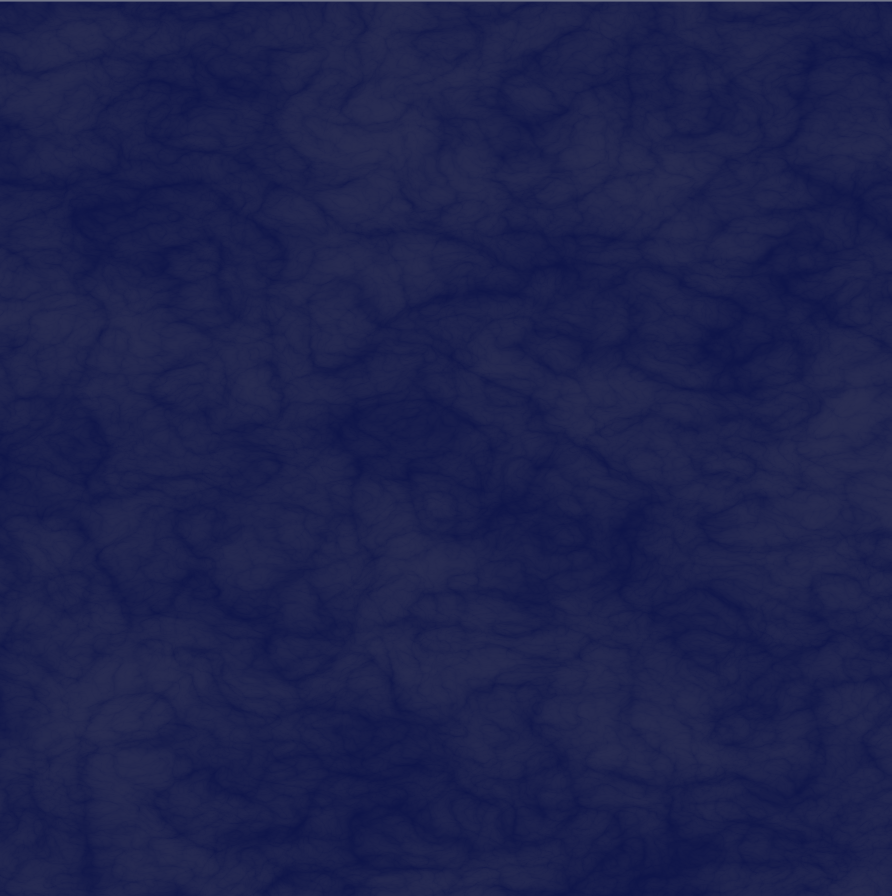
Give the GLSL for this texture, as a WebGL 2 fragment shader.

```glsl
#version 300 es
precision highp float;
// Dark navy crumpled surface: broad, slightly horizontal clouds of gradient
// noise carry a gently bent folded noise whose zero lines form thin dark
// creases. The sum picks a tone between deep blue and a greyer, lighter blue.

uniform vec2 u_resolution;
out vec4 fragColor;

// Integer hash giving a unit gradient for a lattice cell
vec2 gradient(vec2 cell) {
    uvec2 q = uvec2(ivec2(cell)) * uvec2(1597u, 3571u);
    uint h = q.x ^ (q.y * 2741u);
    h = (h ^ (h >> 15)) * 73857u;
    h = (h ^ (h >> 13)) * 95273u;
    h ^= h >> 16;
    float angle = float(h & 65535u) / 65536.0 * 6.28319;
    return vec2(cos(angle), sin(angle));
}

float gradientNoise(vec2 p) {
    vec2 cell = floor(p), f = p - cell;
    vec2 w = f * f * f * (f * (f * 6.0 - 15.0) + 10.0);
    vec2 e = vec2(1.0, 0.0);
    float a = dot(gradient(cell), f);
    float b = dot(gradient(cell + e.xy), f - e.xy);
    float c = dot(gradient(cell + e.yx), f - e.yx);
    float d = dot(gradient(cell + e.xx), f - e.xx);
    return mix(mix(a, b, w.x), mix(c, d, w.x), w.y);
}

// Rotation between octaves hides the lattice directions
const mat2 octaveTurn = mat2(0.8, 0.6, -0.6, 0.8);

float clouds(vec2 p) {
    float sum = 0.0, amplitude = 1.0;
    for (int i = 0; i < 5; i++) {
        sum += amplitude * gradientNoise(p);
        p = octaveTurn * p * 2.03 + 17.3;
        amplitude *= 0.5;
    }
    return sum;
}

// Folded noise, flattened on top: puffy patches split by thin dark creases
float creases(vec2 p) {
    float sum = 0.0, amplitude = 1.0;
    for (int i = 0; i < 5; i++) {
        float fold = abs(gradientNoise(p));
        sum += amplitude * fold / (fold + 0.12);
        p = octaveTurn * p * 2.03 + 9.7;
        amplitude *= 0.68;
    }
    return sum;
}

void main() {
    vec2 uv = gl_FragCoord.xy / u_resolution.y;

    // Stretch features sideways, then bend them a little
    vec2 p = uv * vec2(1.0, 1.5);
    vec2 bend = vec2(clouds(p * 7.0 + 31.0), clouds(p * 7.0 + 73.0));
    p += 0.022 * bend;

    // Broad light and dark areas plus fine wrinkles
    float tone = 0.54
        + 0.46 * clouds(p * 3.6 + 5.0)
        + 0.42 * (creases(p * 10.0 + 11.0) - 1.47);
    tone = smoothstep(-0.15, 1.15, tone);

    vec3 colour = mix(vec3(0.055, 0.08, 0.285), vec3(0.162, 0.177, 0.325), tone);

    // Hairline of pale light along the top edge
    float edge = smoothstep(0.9975, 0.9990, uv.y);
    colour = mix(colour, vec3(0.45, 0.47, 0.55), edge);

    fragColor = vec4(colour, 1.0);
}
```
